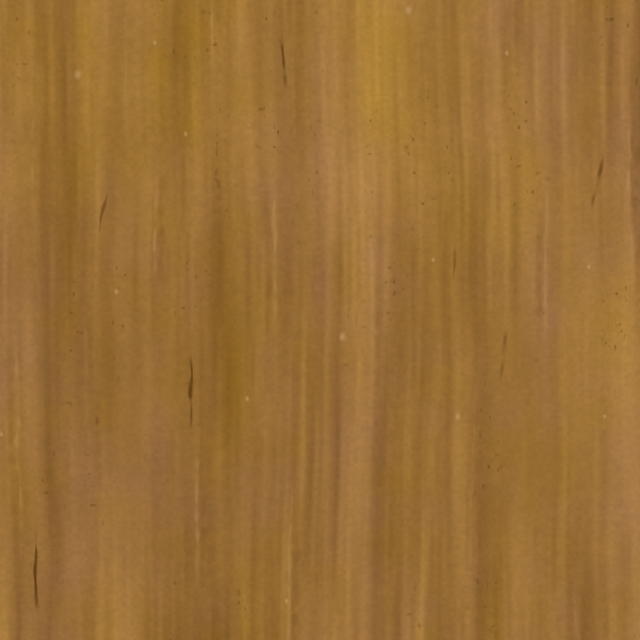
Reproduce this texture procedurally as a three.js fragment shader.

```glsl
varying vec2 vUv;

const vec3 WOOD_MID = vec3(0.594, 0.427, 0.212);
const vec3 TONE_SHIFT = vec3(0.086, 0.076, 0.050);   // dark to light
const vec3 HUE_SHIFT = vec3(0.003, -0.002, 0.052);   // ochre to rosy brown
const vec3 CRACK_COLOR = vec3(0.33, 0.20, 0.06);
const vec3 RIDGE_COLOR = vec3(0.74, 0.57, 0.36);
const vec3 FLECK_COLOR = vec3(0.80, 0.66, 0.48);
const float CRACK_COUNT = 7.0;
const float RIDGE_COUNT = 18.0;
const float FLECK_COUNT = 14.0;
const float GRAIN_AMOUNT = 0.020;

float hash(vec2 p) {
  vec3 q = fract(vec3(p.xyx) * 0.1031);
  q += dot(q, q.yzx + 33.33);
  return fract((q.x + q.y) * q.z);
}

// Value noise in -1..1; a larger edge makes steeper sides across x
float edgedNoise(vec2 p, float edge) {
  vec2 i = floor(p);
  vec2 f = fract(p);
  f.x = smoothstep(edge, 1.0 - edge, f.x);
  f.y = smoothstep(0.0, 1.0, f.y);
  float low = mix(hash(i), hash(i + vec2(1.0, 0.0)), f.x);
  float high = mix(hash(i + vec2(0.0, 1.0)), hash(i + vec2(1.0, 1.0)), f.x);
  return 2.0 * mix(low, high, f.y) - 1.0;
}

float noise(vec2 p) {
  return edgedNoise(p, 0.0);
}

// Position spread evenly across and scattered in height
vec2 scatter(float i, float count, float seed) {
  return vec2((i + hash(vec2(i, seed))) / count,
              fract(i * 0.618 + 0.37 * hash(vec2(seed, i))));
}

// Upright mark with a slight lean, soft ends and a broken body
float mark(vec2 p, float halfLength, float halfWidth, float lean, float seed) {
  float along = p.y / halfLength;
  float taper = max(1.0 - along * along, 0.0);
  float wobble = 0.0018 * noise(vec2(seed, p.y * 34.0));
  float width = halfWidth * (0.8 + 0.35 * noise(vec2(seed + 9.0, p.y * 70.0)));
  float body = 0.65 + 0.55 * noise(vec2(seed + 21.0, p.y * 62.0));
  float d = abs(p.x - lean * p.y - wobble);
  return smoothstep(width, 0.0, d) * smoothstep(0.0, 0.9, taper) * clamp(body, 0.0, 1.0);
}

// Sum of straight fibres, from broad bands to fine threads
float fibreTone(vec2 p) {
  float tone = 0.30 * noise(vec2(p.x * 7.0, p.y * 1.3) + 3.7);
  tone += 0.38 * edgedNoise(vec2(p.x * 19.0, p.y * 1.8) + 17.3, 0.22);
  tone += 0.30 * edgedNoise(vec2(p.x * 37.0, p.y * 2.4) + 41.9, 0.15);
  float patches = 0.5 + 0.5 * noise(p * vec2(9.0, 3.0) + 29.0);
  float threads = 0.46 * noise(vec2(p.x * 78.0, p.y * 3.2) + 71.1);
  threads += 0.32 * noise(vec2(p.x * 140.0, p.y * 7.0) + 131.0);
  return tone + threads * (0.15 + 1.0 * patches);
}

// Tiny dark specks, sparse and clustered along some fibres
float specks(vec2 p) {
  float spots = noise(p * vec2(150.0, 100.0) + 211.0) + 0.5 * noise(p * vec2(210.0, 170.0) + 19.0);
  float cluster = noise(p * vec2(26.0, 4.0) + 151.0);
  return smoothstep(0.7, 1.35, spots) * smoothstep(0.1, 0.8, cluster);
}

void main() {
  vec2 uv = vUv;
  vec2 bent = uv;
  bent.x += 0.007 * noise(uv * vec2(2.0, 1.8)) + 0.0022 * noise(uv * vec2(14.0, 7.0));

  // Fibres, soft clouds and uneven light
  float tone = fibreTone(bent);
  tone += 0.24 * noise(uv * vec2(5.0, 4.0) + 53.0) + 0.14 * noise(uv * vec2(17.0, 14.0) + 5.0);
  tone += 0.38 * (uv.y - 0.5) + 0.45 * smoothstep(0.95, 1.0, uv.x);
  float hue = 0.34 * edgedNoise(bent * vec2(14.0, 2.0) + 83.0, 0.15);
  hue += 0.44 * noise(uv * vec2(5.0, 4.5) + 7.0);
  hue += 0.32 * noise(bent * vec2(36.0, 3.5) + 97.0);
  hue += 0.32 * noise(uv * vec2(24.0, 20.0) + 37.0) - 0.15 * (uv.y - 0.5);
  vec3 color = WOOD_MID + TONE_SHIFT * tone + HUE_SHIFT * hue;

  // Fine mottled surface grain
  float grain = noise(uv * vec2(180.0, 190.0)) + 0.7 * noise(uv * vec2(85.0, 110.0) + 11.0);
  grain += 0.8 * noise(uv * vec2(256.0, 256.0) + 77.0);
  color *= 1.0 + GRAIN_AMOUNT * grain;
  color = mix(color, CRACK_COLOR, 0.38 * specks(bent));

  // Pale ridges with a broad shaded side
  for (float i = 0.0; i < RIDGE_COUNT; i++) {
    vec2 p = bent - scatter(i, RIDGE_COUNT, 19.0);
    float reach = mix(0.06, 0.24, hash(vec2(i, 23.0)));
    float lean = 0.02 * (hash(vec2(i, 31.0)) - 0.5);
    float chance = hash(vec2(i, 37.0));
    float strength = mix(0.14, 0.52, chance * chance);
    float side = sign(hash(vec2(i, 41.0)) - 0.4);
    vec2 shade = p - vec2(0.010 * side, -0.01);
    color = mix(color, CRACK_COLOR, 0.45 * strength * mark(shade, reach, 0.012, lean, i + 40.0));
    color = mix(color, RIDGE_COLOR, strength * mark(p, reach, 0.0062, lean, i));
  }

  // Dark cracks, few of them strong
  for (float i = 0.0; i < CRACK_COUNT; i++) {
    vec2 p = uv - scatter(i, CRACK_COUNT, 43.0);
    float size = hash(vec2(i, 47.0));
    float lean = mix(-0.05, 0.30, hash(vec2(i, 53.0)));
    float strength = mix(0.40, 0.90, size);
    float reach = mix(0.03, 0.075, size);
    color = mix(color, CRACK_COLOR, strength * mark(p, reach, 0.0052, lean, i + 80.0));
  }

  // Small bright flecks
  for (float i = 0.0; i < FLECK_COUNT; i++) {
    vec2 p = uv - scatter(i, FLECK_COUNT, 67.0);
    float size = hash(vec2(i, 71.0));
    float radius = mix(0.004, 0.009, size * size);
    float fleck = smoothstep(radius, 0.0, length(p * vec2(1.0, 0.75)));
    color = mix(color, FLECK_COLOR, 0.5 * fleck);
  }

  gl_FragColor = vec4(color, 1.0);
}
```
